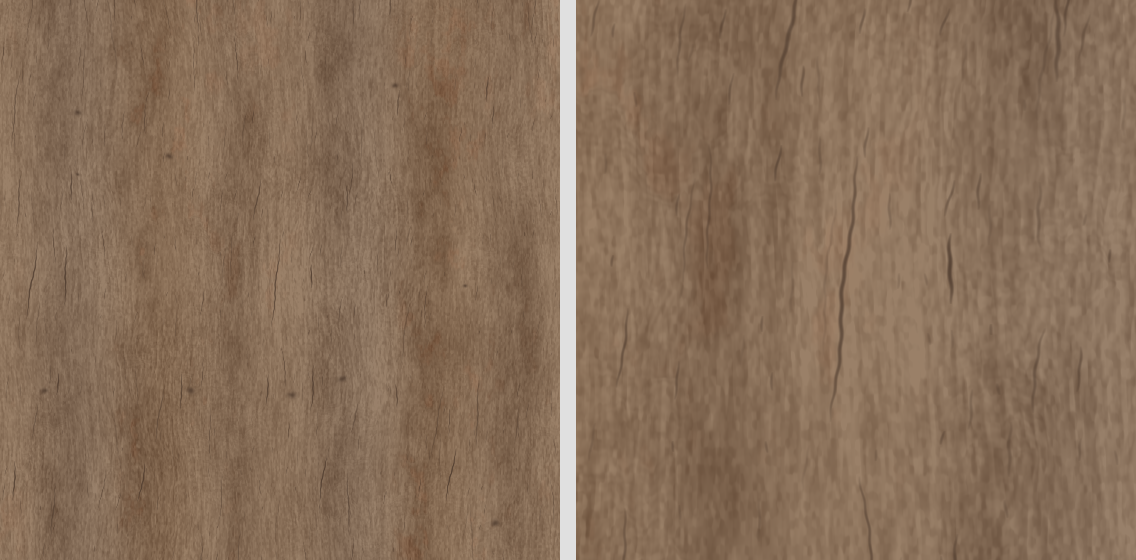
Left: the whole. Right: its middle third, enlarged.
Give the GLSL for this texture, as a Shadertoy shader.

```glsl
const vec3 DARK_WOOD = vec3(0.450, 0.350, 0.267);
const vec3 LIGHT_WOOD = vec3(0.572, 0.472, 0.380);
const vec3 CRACK_COLOR = vec3(0.27, 0.20, 0.155);
const vec3 WARM_SHIFT = vec3(0.0035, -0.0005, -0.0050);
const vec3 RUST_SHIFT = vec3(0.020, -0.004, -0.010);
const float BASE_TONE = 0.66;
const float BAND_DEPTH = 0.23;
const float BAND_REPEATS = 2.0;
const float CLOUD_DEPTH = 0.32;
const float BLOTCH_DEPTH = 0.40;
const float FIBRE_DEPTH = 0.30;
const float SPECK_DEPTH = 0.24;
const float RING_DEPTH = 0.15;
const float RING_COUNT = 95.0;
const float RAY_DEPTH = 0.06;
const float EDGE_SOFTNESS = 0.0011;
const float TAU = 6.2831853;

vec2 hash2(vec2 p) {
    vec3 q = fract(p.xyx * vec3(0.1031, 0.1030, 0.0973));
    q += dot(q, q.yzx + 33.33);
    return fract((q.xx + q.yz) * q.zy);
}

// Smooth cellular noise: random cell values blended by distance, -1 to 1
float cellNoise(vec2 p) {
    vec2 id = floor(p);
    float sum = 0.0, total = 0.0;
    for (int j = -1; j <= 1; j++)
    for (int i = -1; i <= 1; i++) {
        vec2 cell = id + vec2(i, j);
        vec2 away = p - cell - 0.2 - 0.6 * hash2(cell);
        float weight = exp(-6.0 * dot(away, away));
        sum += weight * (2.0 * hash2(cell + 57.0).x - 1.0);
        total += weight;
    }
    return sum / total;
}

float layeredNoise(vec2 p) {
    float sum = 0.0, gain = 0.55;
    for (int i = 0; i < 4; i++) {
        sum += gain * cellNoise(p);
        p = p * 2.1 + 17.3;
        gain *= 0.6;
    }
    return sum;
}

// Thin tapering splits, one per grid cell at most
float cracks(vec2 p, vec2 size, float chance, float width) {
    vec2 id = floor(p / size);
    float mark = 0.0;
    for (int j = -1; j <= 1; j++)
    for (int i = -1; i <= 1; i++) {
        vec2 cell = id + vec2(i, j);
        vec2 place = hash2(cell + 11.0), shape = hash2(cell + 71.0);
        vec2 d = p - (cell + 0.15 + 0.7 * place) * size;
        float along = d.y / (size.y * mix(0.10, 0.48, shape.x * shape.x));
        float taper = max(0.0, 1.0 - along * along);
        float path = d.y * mix(-0.10, 0.22, shape.y)
            + 0.0011 * sin(d.y * 80.0 + place.x * TAU)
            + 0.0004 * sin(d.y * 370.0 + place.y * TAU);
        float halfWidth = width * taper;
        float line = 1.0 - smoothstep(halfWidth * 0.2, halfWidth + EDGE_SOFTNESS, abs(d.x - path));
        float present = step(hash2(cell + 131.0).x, chance);
        mark = max(mark, line * sqrt(taper) * present * mix(0.25, 1.0, place.y));
    }
    return mark;
}

// Small ragged dark knots
float knots(vec2 p, float size) {
    vec2 id = floor(p / size);
    vec2 place = hash2(id + 211.0), shape = hash2(id + 307.0);
    vec2 d = p - (id + 0.2 + 0.6 * place) * size;
    d /= mix(0.003, 0.007, shape.x) * vec2(1.1, 0.8);
    return exp(-dot(d, d)) * step(shape.y, 0.4);
}

void mainImage(out vec4 fragColor, in vec2 fragCoord) {
    vec2 uv = fragCoord / iResolution.y;
    float drift = cellNoise(uv * vec2(5.0, 3.0));
    float ragged = layeredNoise(uv * vec2(30.0, 17.0) + 40.0);

    // Broad vertical bands with feathered borders
    float t = (uv.x + 0.010 * drift + 0.010 * ragged) * BAND_REPEATS;
    float band = 0.75 * cos(TAU * 3.0 * (t - 0.53)) + 0.35 * cos(TAU * (t - 0.55));
    band *= 0.85 + 0.5 * cellNoise(uv * vec2(6.0, 3.5) + 9.0);

    // Fibres lean gently along the grain
    vec2 grain = uv + vec2(0.008 * drift + 0.003 * sin(uv.y * 17.0 + uv.x * 9.0), 0.0);
    float fibre = 0.6 * cellNoise(grain * vec2(170.0, 14.0))
        + 0.8 * cellNoise(grain * vec2(350.0, 50.0) + 23.0);
    float speck = cellNoise(grain * vec2(400.0, 190.0) + 31.0);

    // Clouds and feathery stains gathered in the dark bands
    float cloud = layeredNoise(uv * vec2(12.0, 4.5) + 5.0);
    float blotch = smoothstep(-0.1, 0.45, ragged + 0.3 * cloud + 0.2 * fibre);
    blotch *= smoothstep(-0.5, 0.9, band - 0.6 * cloud);

    // Wavy growth rings and faint cross rays, each in patches
    float bend = cellNoise(uv * vec2(13.0, 6.0) + 61.0);
    float ringPhase = grain.x * RING_COUNT + 2.2 * bend + 1.1 * ragged + 0.3 * fibre;
    float ring = sin(TAU * ringPhase) * smoothstep(-0.1, 0.5, cellNoise(uv * vec2(9.0, 4.0) + 83.0));
    float ray = sin(TAU * (uv.y * 125.0 + 2.2 * ragged + 0.8 * bend));
    ray *= smoothstep(0.1, 0.6, cellNoise(uv * vec2(18.0, 10.0) + 97.0));

    float tone = BASE_TONE - BAND_DEPTH * band + CLOUD_DEPTH * cloud - BLOTCH_DEPTH * blotch
        + FIBRE_DEPTH * fibre + SPECK_DEPTH * speck + RING_DEPTH * ring + RAY_DEPTH * ray;
    vec3 color = mix(DARK_WOOD, LIGHT_WOOD, clamp(tone, -0.4, 1.25));

    // Slight ochre against mauve, with rusty patches
    float warmth = cos(TAU * (t - 0.7)) + 0.7 * cos(2.0 * TAU * (t - 0.55));
    color += WARM_SHIFT * warmth;
    float rust = smoothstep(0.25, 0.8, ragged + 0.4 * cellNoise(uv * vec2(8.0, 5.0) + 19.0));
    color += RUST_SHIFT * rust * smoothstep(-0.6, 0.8, warmth);

    // Splits, short ticks and knots
    float split = 0.75 * cracks(grain, vec2(0.075, 0.18), 0.45, 0.0011);
    split = max(split, 0.50 * cracks(grain + 3.7, vec2(0.030, 0.11), 0.45, 0.0004));
    split = max(split, 0.40 * cracks(grain + 8.3, vec2(0.020, 0.035), 0.30, 0.0004));
    split = max(split, 0.65 * knots(uv + 0.004 * ragged, 0.19));
    color = mix(color, CRACK_COLOR, split);
    fragColor = vec4(color, 1.0);
}
```
